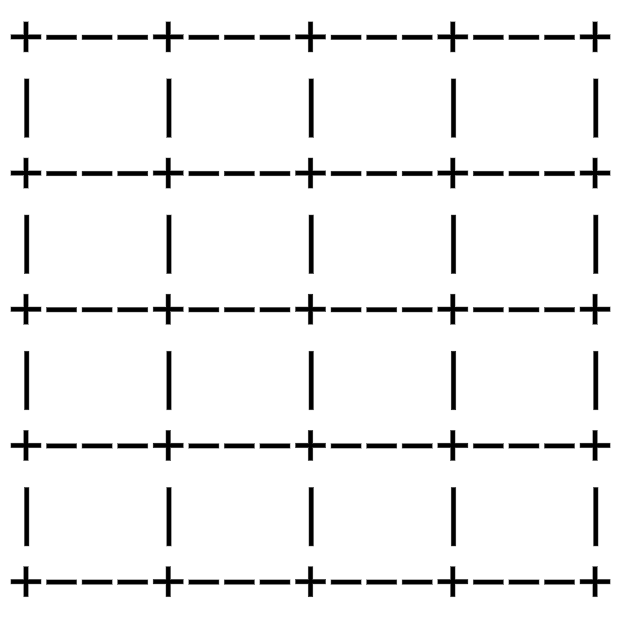
Reproduce this pattern procedurally as a Shadertoy shader.

```glsl
// A five by five lattice of black crosses on white paper.
// Rows are joined by three short dashes per cell, columns by one tall bar.
// Each stroke is a box distance, repeated by snapping to the nearest index.

const float CROSSES = 5.0;                 // across and down
const float DASHES = 4.0;                  // dash steps per cell
const vec2 CELL = vec2(0.2223, 0.2128);    // all lengths in canvas widths
const vec2 FIRST_CROSS = vec2(0.0406, 0.0568);
const float HALF_LINE = 0.0037;
const float HALF_DASH = 0.0237;
const float HALF_BAR = 0.0459;
const vec2 BAR_CENTER = vec2(0.0011, 0.1015);
const float DASH_DROP = 0.0007;
const float EDGE_BLUR = 0.0013;

float boxDistance(vec2 p, vec2 halfSize) {
    vec2 d = abs(p) - halfSize;
    return length(max(d, 0.0)) + min(max(d.x, d.y), 0.0);
}

// Offset from the nearest of a limited number of repeats
vec2 repeatLimited(vec2 p, vec2 spacing, vec2 count) {
    return p - spacing * clamp(floor(p / spacing + 0.5), vec2(0.0), count - 1.0);
}

float crossDistance(vec2 p, float halfArm, float halfLine) {
    return min(boxDistance(p, vec2(halfArm, halfLine)),
               boxDistance(p, vec2(halfLine, halfArm)));
}

// Dashes between crosses; every fourth step belongs to a cross
float dashDistance(vec2 p, float spacing, vec2 halfSize) {
    float stepIndex = clamp(floor(p.x / spacing + 0.5), 1.0, DASHES - 1.0);
    return boxDistance(p - vec2(stepIndex * spacing, -DASH_DROP), halfSize);
}

float latticeDistance(vec2 p) {
    vec2 crossPos = repeatLimited(p, CELL, vec2(CROSSES));
    float d = crossDistance(crossPos, HALF_DASH, HALF_LINE);

    float column = clamp(floor(p.x / CELL.x), 0.0, CROSSES - 2.0);
    vec2 dashPos = vec2(p.x - column * CELL.x, crossPos.y);
    d = min(d, dashDistance(dashPos, CELL.x / DASHES, vec2(HALF_DASH, HALF_LINE)));

    vec2 barPos = repeatLimited(p - BAR_CENTER, CELL, vec2(CROSSES, CROSSES - 1.0));
    return min(d, boxDistance(barPos, vec2(HALF_LINE, HALF_BAR)));
}

void mainImage(out vec4 fragColor, in vec2 fragCoord) {
    vec2 p = fragCoord / iResolution.x - FIRST_CROSS;
    float blur = max(EDGE_BLUR, 0.7 / iResolution.x);

    vec3 paper = vec3(1.0);
    vec3 ink = vec3(0.0);
    float paperAmount = smoothstep(-blur, blur, latticeDistance(p));
    fragColor = vec4(mix(ink, paper, paperAmount), 1.0);
}
```
